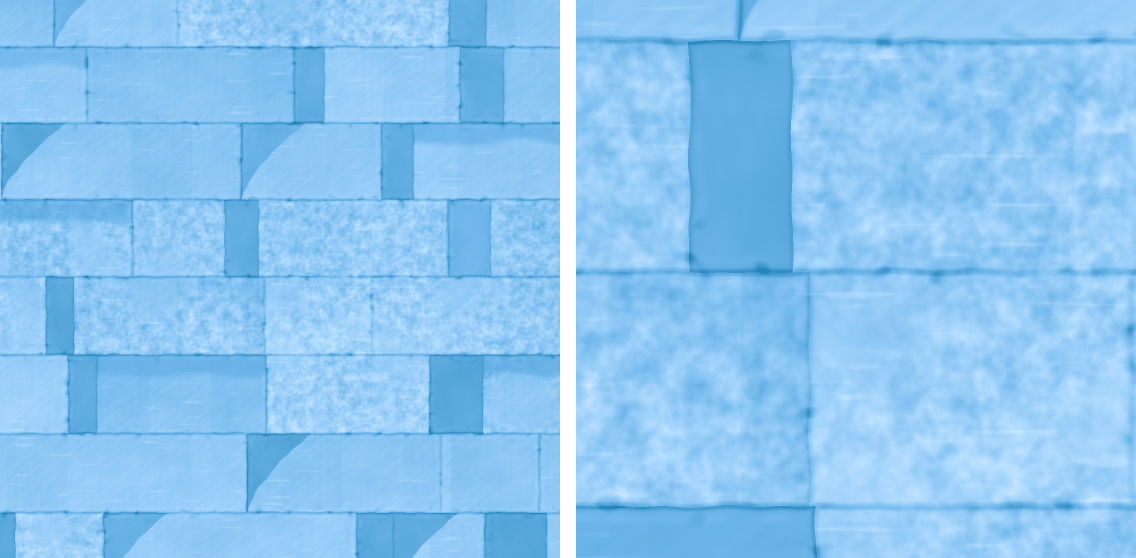
Left: the whole. Right: its middle third, enlarged.
Give the GLSL for this texture, as a WebGL 2 fragment shader.

```glsl
#version 300 es
precision highp float;
// Wall of blue ice blocks in level courses. Each course is cut at jittered joints;
// hashes give every block its tone, panels, dark strip or curved wedge and frost,
// and gradient noise adds clouding, scratches, crystals and chipped seams.
uniform vec2 u_resolution;
out vec4 fragColor;

#define COURSE 0.139      // height of one course
#define BASE 0.081        // height of the lowest full seam
#define PITCH 0.33        // mean block length
#define SEAM 0.0034       // half width of a seam
#define STRIP_ODDS 0.45   // chance of a dark narrow block
#define WEDGE_ODDS 0.22   // chance of a dark curved corner
#define FROST 0.17        // strength of frost crystals
#define DEEP vec3(0.21, 0.57, 0.78)
#define MID vec3(0.46, 0.73, 0.93)
#define PALE vec3(0.66, 0.84, 0.99)
#define WHITE vec3(0.80, 0.91, 1.0)

float hash(vec2 p) {
  vec3 q = fract(p.xyx * 0.1031);
  q += dot(q, q.yzx + 33.33);
  return fract((q.x + q.y) * q.z);
}

vec2 slope(vec2 cell) {
  float angle = 6.2832 * hash(cell);
  return vec2(cos(angle), sin(angle));
}

// Gradient noise, about -0.7 to 0.7
float noise(vec2 p) {
  vec2 i = floor(p), f = p - i;
  vec2 w = f * f * f * (f * (f * 6.0 - 15.0) + 10.0), e = vec2(1, 0);
  float low = mix(dot(slope(i), f), dot(slope(i + e), f - e), w.x);
  float high = mix(dot(slope(i + e.yx), f - e.yx), dot(slope(i + 1.0), f - 1.0), w.x);
  return mix(low, high, w.y);
}

float fbm(vec2 p) {
  float sum = 0.0, gain = 1.0;
  for (int k = 0; k < 4; k++) {
    sum += gain * noise(p);
    p = p * 2.03 + 17.1;
    gain *= 0.55;
  }
  return sum;
}

// Position of joint i in a course, in units of PITCH
float joint(float i, float row) {
  return i + 0.6 * hash(vec2(i, row * 7.0 + 3.0));
}

float seam(float d) {
  return 1.0 - smoothstep(SEAM * 0.2, SEAM, d) + 0.22 * exp(-d / 0.006);
}

vec3 iceColor(float tone) {
  vec3 c = mix(DEEP, MID, clamp((tone - 0.21) / 0.25, -0.3, 1.0));
  c = mix(c, PALE, clamp((tone - 0.46) / 0.2, 0.0, 1.0));
  return mix(c, WHITE, clamp((tone - 0.66) / 0.14, 0.0, 1.0));
}

vec3 wall(vec2 p) {
  // Course and block coordinates, with slightly ragged edges
  vec2 q = p + 0.0022 * vec2(noise(p * 38.0), noise(p * 41.0 + 9.0));
  float y = (q.y - BASE - 0.006 * sin(3.6 * (q.y - BASE))) / COURSE;
  float row = floor(y), v = y - row;
  float u = q.x / PITCH + 5.0 * hash(vec2(row, 51.0)) + 20.0;
  float i = floor(u);
  i -= step(u, joint(i, row));
  float x = (u - joint(i, row)) * PITCH;
  float width = (joint(i + 1.0, row) - joint(i, row)) * PITCH;
  vec2 id = vec2(i, row + 30.0);

  // Block tone: soft panels, clouding and a paler foot
  float panel = floor(x / 0.11 + hash(id + 4.0));
  float tone = mix(0.50, 0.625, hash(id));
  tone += 0.055 * (hash(id + vec2(panel * 13.0, 80.0)) - 0.5);
  tone += 0.05 * fbm(p * vec2(5.0, 9.0)) + 0.045 * (0.5 - v);

  // Scratches: slanted strokes and fine pale level lines
  vec2 slant = mat2(0.8, -0.6, 0.6, 0.8) * p;
  tone += 0.035 * noise(slant * vec2(22.0, 150.0)) + 0.02 * noise(p * vec2(130.0, 14.0));
  tone += 0.07 * smoothstep(0.32, 0.55, noise(p * vec2(13.0, 170.0)));

  // Frost crystals, thickest in the middle courses
  float odds = 0.12 + 0.75 * exp(-(row - 2.5) * (row - 2.5));
  float frosted = step(hash(id + 11.0), odds);
  float crystals = fbm(p * 48.0) + 0.5 * noise(p * 150.0);
  tone += frosted * (0.035 + FROST * crystals * smoothstep(-0.5, 0.2, noise(p * 9.0) + 0.1));

  // Clear dark ice: narrow strip, curved corner or hanging band
  float strip = step(hash(id + 21.0), STRIP_ODDS) * mix(0.05, 0.115, hash(id + 23.0));
  float dark = mix(0.33, 0.43, hash(id + 25.0)) + 0.045 * fbm(p * vec2(16.0, 11.0));
  float kind = hash(id + 27.0);
  float curve = 0.115 * pow(v, 1.5) + 0.004 * noise(p * 30.0);
  float wedge = step(kind, WEDGE_ODDS) * (1.0 - smoothstep(-0.001, 0.002, x - strip - curve));
  float rim = 0.72 + 0.25 * noise(vec2(p.x * 7.0, row));
  float band = step(0.82, kind) * smoothstep(rim - 0.06, rim + 0.06, v);
  tone = mix(tone, dark, max(wedge, 0.65 * band));
  tone = mix(tone, dark, step(x, strip));

  // Seams with uneven depth and chipped spots
  float level = min(v, 1.0 - v) * COURSE;
  float depth = 0.75 + 0.5 * noise(vec2(p.x * 14.0, floor(y + 0.5) * 5.0));
  float leftCut = seam(x) * mix(0.35, 0.9, hash(id + 31.0));
  float rightCut = seam(width - x) * mix(0.35, 0.9, hash(id + vec2(32.0, 31.0)));
  float stripCut = step(0.01, strip) * seam(abs(x - strip)) * 0.4;
  float upright = max(max(leftCut, rightCut), stripCut);
  float cut = max(seam(level) * depth, upright * (0.8 + 0.6 * noise(p * 28.0)));
  float nearest = min(level, min(x, width - x));
  float chips = smoothstep(0.18, 0.5, noise(p * vec2(55.0, 75.0))) * exp(-nearest / 0.007);
  tone -= 0.19 * cut + 0.2 * chips;
  tone += 0.05 * exp(-pow((nearest - 0.007) / 0.003, 2.0)) * (0.5 + noise(p * 45.0));
  return iceColor(tone);
}

void main() {
  // Four samples smooth every edge
  vec3 color = vec3(0.0);
  for (int k = 0; k < 4; k++) {
    vec2 offset = vec2(k % 2, k / 2) * 0.5 - 0.25;
    color += wall((gl_FragCoord.xy + offset) / u_resolution.y);
  }
  fragColor = vec4(color / 4.0, 1.0);
}
```
